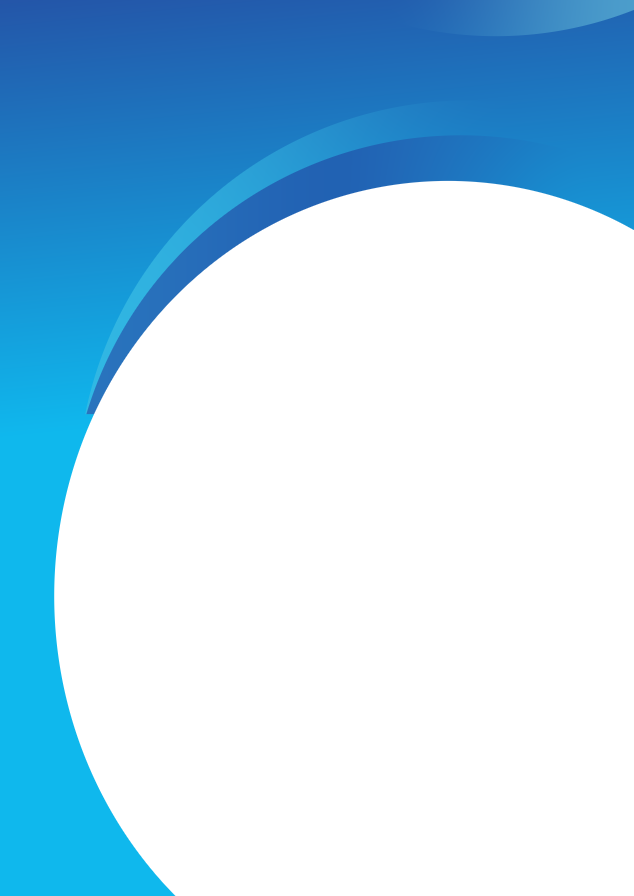
A WebGL 1 fragment shader for this background:

```glsl
precision highp float;
uniform vec2 u_resolution;

// Coverage of an ellipse, softened over about one pixel.
float ellipse(vec2 p, vec2 center, vec2 radii) {
  float d = (length((p - center) / radii) - 1.0) * min(radii.x, radii.y);
  return clamp(0.5 - d * u_resolution.y, 0.0, 1.0);
}

float disc(vec2 p, vec2 center, float radius) {
  return ellipse(p, center, vec2(radius));
}

void main() {
  // One unit is the canvas height.
  vec2 p = gl_FragCoord.xy / u_resolution.y;

  // Slightly tilted sky gradient, flat cyan below
  float depth = clamp((1.0 - p.y + 0.1 * p.x) / 0.488, 0.0, 1.0);
  vec3 color = mix(vec3(0.14, 0.335, 0.66), vec3(0.06, 0.72, 0.93), depth);

  // Pale lens hanging from the top right
  float lens = disc(p, vec2(0.5534, 1.3789), 0.4193);
  color = mix(color, vec3(0.3, 0.62, 0.8), lens * smoothstep(0.43, 0.73, p.x));

  // Both crescents end on a level cut at the left tip
  float aboveCut = clamp(0.5 + (p.y - 0.5378) * u_resolution.y, 0.0, 1.0);

  // Outer pale crescent, fading to the right
  float paleArc = disc(p, vec2(0.5234, 0.451), 0.437) * aboveCut;
  float paleFade = 1.0 - smoothstep(0.1, 0.58, p.x);
  color = mix(color, vec3(0.22, 0.73, 0.89), paleArc * paleFade * 0.8);

  // Inner deep blue crescent, dissolving into the sky
  float deepArc = disc(p, vec2(0.5143, 0.4128), 0.4362) * aboveCut;
  float deepFade = 1.0 - smoothstep(0.36, 0.66, p.x);
  vec3 deepBlue = mix(vec3(0.16, 0.45, 0.74), vec3(0.13, 0.38, 0.7),
                      smoothstep(0.1, 0.4, p.x));
  color = mix(color, deepBlue, deepArc * deepFade);

  // Large white oval
  float oval = ellipse(p, vec2(0.5, 0.3346), vec2(0.4395, 0.4635));
  gl_FragColor = vec4(mix(color, vec3(1.0), oval), 1.0);
}
```
